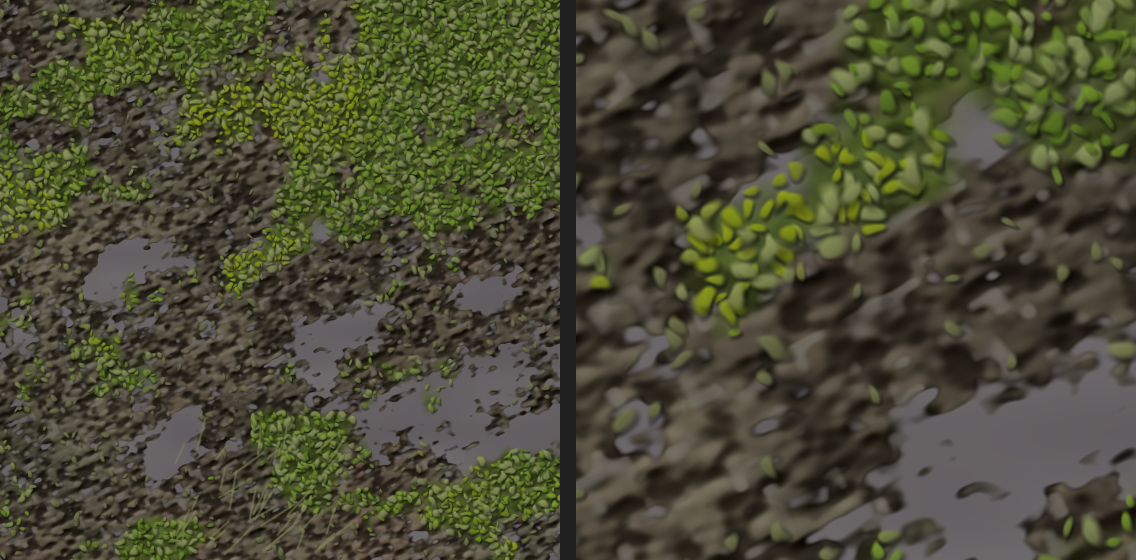
Left: the whole. Right: its middle third, enlarged.
Write a Shadertoy shader that draws this texture.

```glsl
// Draws muddy ground with wet grey puddles, dark clods and patches of small green leaves.

// Broad patches as centre.xy and radii.zw
const vec4 plants[9] = vec4[9](
    vec4(.85, .85, .33, .19), vec4(.53, .83, .16, .08), vec4(.27, .92, .18, .07),
    vec4(.02, .63, .09, .08), vec4(.44, .525, .13, .045), vec4(.53, .18, .12, .09),
    vec4(.88, .13, .13, .055), vec4(.25, .03, .13, .05), vec4(.70, .68, .13, .07));
const vec4 puddles[7] = vec4[7](
    vec4(.59, .39, .12, .05), vec4(.80, .29, .21, .075), vec4(.865, .475, .08, .045),
    vec4(.98, .235, .13, .035), vec4(.30, .20, .08, .05), vec4(.22, .52, .09, .04),
    vec4(.53, .57, .11, .02));

vec2 hash2(vec2 p) {
    vec3 q = fract(p.xyx * vec3(.1031, .1030, .0973));
    q += dot(q, q.yzx + 33.33);
    return fract((q.xx + q.yz) * q.zy);
}

float noise(vec2 p) {
    vec2 i = floor(p), f = fract(p);
    f = f * f * (3. - 2. * f);
    return mix(mix(hash2(i).x, hash2(i + vec2(1, 0)).x, f.x),
               mix(hash2(i + vec2(0, 1)).x, hash2(i + 1.).x, f.x), f.y);
}

vec2 turn(vec2 p, float angle) {
    float c = cos(angle), s = sin(angle);
    return vec2(c * p.x + s * p.y, c * p.y - s * p.x);
}

// Tilted ellipse: 1 at the centre, 0 on the rim
float blob(vec2 p, vec4 shape) {
    return 1. - length(turn(p - shape.xy, .4) / shape.zw);
}

float plantCover(vec2 p) {
    float cover = -.6;
    for (int i = 0; i < 9; i++) cover = max(cover, blob(p, plants[i]));
    return cover + 1.1 * noise(p * 9. + 4.) + 1.1 * noise(p * 21.) + .6 * noise(p * 43.) - 1.4;
}

float waterLevel(vec2 p) {
    float level = -.45;
    for (int i = 0; i < 7; i++) level = max(level, blob(p, puddles[i]));
    return .42 + .85 * level + .65 * (noise(p * 7. + 31.) + noise(p * 24.) - .85);
}

// Grain height of the soil, stretched along the slope
float grain(vec2 p) {
    vec2 q = turn(p, .4) * vec2(62., 98.);
    return .68 * noise(q) + .32 * noise(turn(q, .5) * 1.7 + 17.);
}

vec3 addLeaves(vec3 color, vec2 p, float count, float seed) {
    vec2 home = floor(p * count);
    for (int j = -1; j <= 1; j++)
    for (int i = -1; i <= 1; i++) {
        vec2 cell = home + vec2(i, j);
        vec2 center = (cell + hash2(cell + seed)) / count;
        vec2 pick = hash2(cell + seed + 57.), tone = hash2(cell + seed + 113.);
        float cover = plantCover(center);
        float chance = .05 * step(waterLevel(center), .5) + .8 * smoothstep(-.35, .4, cover);
        if (pick.x > chance) continue;

        vec2 d = (p - center) * count;
        vec2 size = vec2(.68, .42) * (.65 + .35 * tone.y);
        float shade = length(turn(d + vec2(-.12, .2), pick.y * 6.28) / size);
        float body = length(turn(d, pick.y * 6.28) / size);
        color *= 1. - .36 * (1. - smoothstep(.5, 1.25, shade));

        // Yellow, fresh and pale leaves; duller where they are sparse
        float gold = smoothstep(.6, .9, noise(center * 5. + 3.));
        gold = max(gold, smoothstep(-.2, .2, max(blob(center, plants[3]), blob(center, plants[4]))));
        float clump = noise(center * 32. + 8.);
        vec3 leaf = mix(vec3(.28, .38, .11), vec3(.48, .60, .18), .5 * tone.x + .5 * clump);
        leaf = mix(leaf, vec3(.56, .59, .08), gold * .7);
        leaf = mix(leaf, vec3(.50, .53, .35), .9 * smoothstep(.45, .8, tone.y));
        leaf = mix(vec3(.40, .41, .27), leaf, smoothstep(-.6, .1, cover));
        leaf *= 1. + .45 * dot(d, vec2(-.4, .8));
        color = mix(color, leaf, .95 * (1. - smoothstep(.4, 1.15, body)));
    }
    return color;
}

// Thin pale grass stems near the lower middle
vec3 addStems(vec3 color, vec2 p) {
    for (int i = 0; i < 40; i++) {
        vec2 a = hash2(vec2(i, 7)), b = hash2(vec2(i, 29));
        vec2 d = turn(p - vec2(.31 + .28 * a.x, .2 * a.y), .5 + b.x);
        d.x -= clamp(d.x, 0., .02 + .06 * b.y);
        color = mix(color, vec3(.50, .51, .34), .55 * (1. - smoothstep(.0004, .0034, length(d))));
    }
    return color;
}

void mainImage(out vec4 fragColor, in vec2 fragCoord) {
    vec2 p = fragCoord / iResolution.y;

    // Soil with broad light and dark areas, soft relief and pale crumbs
    float height = grain(p);
    float relief = height - grain(p + vec2(-.003, .005));
    vec3 color = mix(vec3(.155, .135, .11), vec3(.325, .30, .26), smoothstep(.28, .68, height));
    color *= mix(vec3(1.05, .97, .94), vec3(.96, 1.02, .95), noise(p * 6.));
    color *= .72 + .32 * noise(p * 5. + 60.) + .28 * noise(p * 15. + 20.);
    color += relief * vec3(.19, .18, .17);
    float crumb = noise(turn(p, .5) * vec2(75., 105.) + 40.);
    color = mix(color, vec3(.46, .44, .41), .75 * smoothstep(.66, .95, crumb));

    // Water fills the hollows between the clods
    float depth = waterLevel(p) - grain(p + 3.7);
    vec3 water = vec3(.41, .39, .40) + .06 * (noise(p * vec2(9., 22.)) - .5);
    color *= 1. - .25 * smoothstep(-.25, 0., depth);
    color = mix(color, water, smoothstep(-.1, .12, depth));

    // Dark undergrowth, then two sizes of leaves on slightly ragged outlines
    float cover = plantCover(p);
    color = mix(color, vec3(.25, .31, .11) * (.6 + .8 * height), .85 * smoothstep(-.25, .35, cover));
    vec2 ragged = p + .006 * (vec2(noise(p * 95.), noise(p * 95. + 50.)) - .5);
    color = addLeaves(color, ragged, 88., 11.);
    color = addLeaves(color, ragged, 66., 203.);
    color = addStems(color, p);

    fragColor = vec4(clamp(color, 0., 1.), 1.);
}
```
